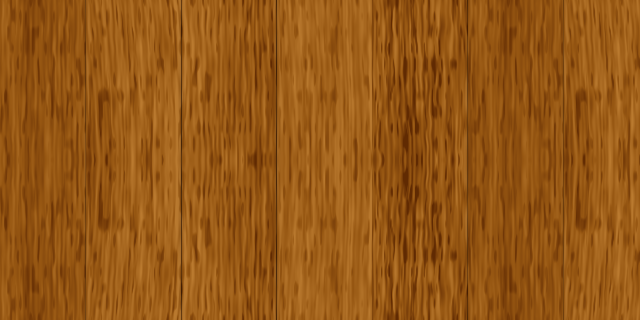
Reproduce this texture procedurally as a WebGL 2 fragment shader.

```glsl
#version 300 es
precision highp float;

uniform vec2 u_resolution;
out vec4 fragColor;

// Lengths are in canvas heights
const int PLANKS = 5;               // planks before the floor repeats
const float PLANK_WIDTH = 0.2984;
const float FIRST_SEAM = 0.268;
const float SEAM_HALF_WIDTH = 0.0014;
const float SEAM_SHADOW = 0.005;
const float RINGS = 58.0;           // growth lines per unit
const float RING_DEPTH = 0.25;
const float STREAK_DEPTH = 0.42;
const float FIBRE_DEPTH = 0.46;
const float PORE_DEPTH = 0.42;
const float WAVINESS = 0.006;
const float CLOUD_DEPTH = 0.24;

const vec3 DARK = vec3(0.42, 0.20, 0.02);
const vec3 MIDDLE = vec3(0.59, 0.34, 0.07);
const vec3 LIGHT = vec3(0.71, 0.46, 0.17);
const vec3 SEAM = vec3(0.14, 0.06, 0.01);

// Per plank: tone, slope of tone across, grain contrast, dark heart
const vec4 WOOD[PLANKS] = vec4[](
    vec4(0.74, 0.26, 0.90, 0.00),
    vec4(0.62, -0.26, 0.95, 0.00),
    vec4(0.79, 0.06, 0.70, 0.00),
    vec4(0.61, 0.02, 1.25, 0.16),
    vec4(0.60, 0.08, 0.72, 0.14));
// Per plank: strength of its left seam, bow of its grain
const vec2 SHAPE[PLANKS] = vec2[](
    vec2(0.55, 0.07), vec2(1.00, 0.00), vec2(0.90, 0.03),
    vec2(0.12, 0.02), vec2(0.75, 0.00));

float hash(vec2 p) {
    return fract(sin(dot(p, vec2(12.9898, 78.233))) * 43758.5453);
}

float noise(vec2 p) {
    vec2 i = floor(p), f = fract(p);
    f = f * f * (3.0 - 2.0 * f);
    return mix(mix(hash(i), hash(i + vec2(1, 0)), f.x),
               mix(hash(i + vec2(0, 1)), hash(i + vec2(1, 1)), f.x), f.y);
}

int plankIndex(float id) {
    return int(mod(id + 0.5, float(PLANKS)));
}

// Lightness of the wood; p.x runs across one plank, p.y from the mirror axis
float woodTone(vec2 p, int plank) {
    vec4 wood = WOOD[plank];
    vec2 seed = vec2(37.0, 19.0) * float(plank + 1);
    float across = p.x / PLANK_WIDTH - 0.5;

    // Bend the grain, then stretch noise along it
    float wave = noise(p * vec2(14.0, 6.0) + seed) - 0.5;
    float ripple = noise(p * vec2(45.0, 26.0) + seed) - 0.5;
    float x = p.x + SHAPE[plank].y * p.y * p.y
            + WAVINESS * wood.z * (wave + 0.6 * ripple);

    float drift = noise(vec2(x * 20.0, p.y * 1.5) + seed);
    float ring = 0.5 * sin(6.2832 * (x * RINGS + 2.0 * drift));
    float streak = noise(vec2(x * 85.0, p.y * 5.0) + seed) - 0.5;
    float fibre = noise(vec2(x * 170.0, p.y * 17.0) + seed) - 0.5;
    float pore = smoothstep(0.58, 0.88, noise(vec2(x * 125.0, p.y * 20.0) + seed));

    float grain = RING_DEPTH * ring + STREAK_DEPTH * streak
                + FIBRE_DEPTH * fibre - PORE_DEPTH * pore;
    float heart = wood.w * exp(-18.0 * across * across);
    float cloud = CLOUD_DEPTH * (noise(p * vec2(16.0, 2.0) + seed) - 0.5);
    return wood.x + wood.y * across - heart + cloud + wood.z * grain;
}

vec3 woodColor(float tone) {
    vec3 lower = mix(DARK, MIDDLE, clamp(tone / 0.55, -0.25, 1.0));
    return mix(lower, LIGHT, clamp((tone - 0.55) / 0.45, 0.0, 1.15));
}

void main() {
    vec2 uv = gl_FragCoord.xy / u_resolution.y;
    float pixel = 1.0 / u_resolution.y;
    float y = abs(uv.y - 0.5);      // grain mirrors about mid-height

    // Planks
    float column = (uv.x - FIRST_SEAM) / PLANK_WIDTH;
    int plank = plankIndex(floor(column));
    vec2 local = vec2(fract(column) * PLANK_WIDTH, y);
    vec3 color = woodColor(woodTone(local, plank));

    // Seams, worn unevenly along their length
    float seamId = floor(column + 0.5);
    int seam = plankIndex(seamId);
    float wear = noise(vec2(float(seam) * 7.0, y * 14.0));
    float edge = abs(column - seamId) * PLANK_WIDTH;
    float line = 1.0 - smoothstep(SEAM_HALF_WIDTH - 0.5 * pixel,
                                  SEAM_HALF_WIDTH + 0.5 * pixel, edge);
    float shadow = 0.25 * exp(-edge / SEAM_SHADOW);
    float strength = SHAPE[seam].x * mix(0.6, 1.0, wear);
    color = mix(color, SEAM, strength * max(line, shadow));

    fragColor = vec4(color, 1.0);
}
```
